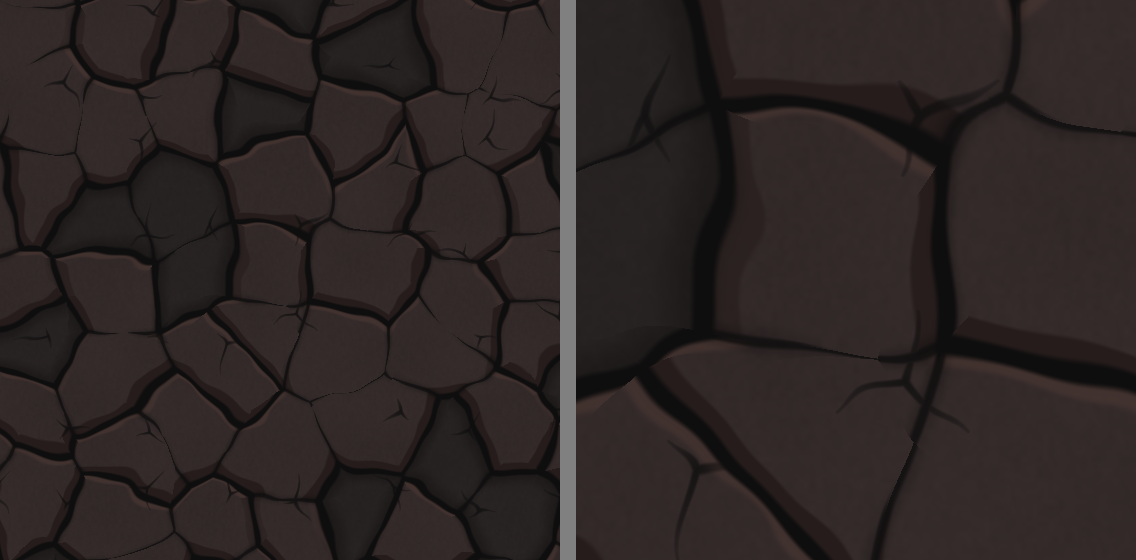
Left, the full canvas; right, a detail of the centre.
Reproduce this texture procedurally as a three.js fragment shader.

```glsl
varying vec2 vUv;

const float CELLS = 7.0;
const float FLOOR_SHARE = 0.25;
const vec3 PLATE = vec3(0.198, 0.162, 0.160);
const vec3 BASIN = vec3(0.152, 0.134, 0.132);
const vec3 RIM_LIGHT = vec3(0.275, 0.208, 0.192);
const vec3 RIM_SHADE = vec3(0.145, 0.108, 0.106);
const vec3 INK = vec3(0.058, 0.054, 0.055);

vec2 hash2(vec2 p) {
  vec3 q = fract(p.xyx * vec3(0.1031, 0.1030, 0.0973));
  q += dot(q, q.yzx + 33.33);
  return fract((q.xx + q.yz) * q.zy);
}

// Layered sines that bend straight borders
vec2 wobble(vec2 p, float freq, float amount) {
  return amount * vec2(sin(freq * p.y + 2.0 * sin(freq * 0.6 * p.x)),
                       sin(freq * 1.1 * p.x + 2.0 * sin(freq * 0.7 * p.y + 1.0)));
}

float valueNoise(vec2 p) {
  vec2 i = floor(p), f = fract(p);
  f = f * f * (3.0 - 2.0 * f);
  float low = mix(hash2(i).x, hash2(i + vec2(1.0, 0.0)).x, f.x);
  float high = mix(hash2(i + vec2(0.0, 1.0)).x, hash2(i + 1.0).x, f.x);
  return mix(low, high, f.y);
}

vec2 site(vec2 cell) {
  return (cell + 0.12 + 0.76 * hash2(cell + 17.0)) / CELLS;
}

// 0 is a sunken basin, 1 and 2 are raised plates; equal neighbours merge
float plateId(vec2 cell) {
  float h = hash2(cell + 71.0).x;
  return step(FLOOR_SHARE, h) + step(0.5 + 0.5 * FLOOR_SHARE, h);
}

float bisector(vec2 p, vec2 own, vec2 other) {
  vec2 span = other - own;
  return dot(0.5 * (own + other) - p, span) / max(length(span), 0.001);
}

// x: distance to plate border, y: distance to inner seam, zw: outward normal
vec4 plates(vec2 p, out float id) {
  vec2 base = floor(p * CELLS), own = vec2(9.0), other = vec2(9.0);
  id = 0.0;
  for (int j = -1; j <= 1; j++)
    for (int i = -1; i <= 1; i++) {
      vec2 cell = base + vec2(float(i), float(j));
      vec2 s = site(cell);
      if (distance(p, s) < distance(p, own)) { own = s; id = plateId(cell); }
    }
  float seam = 1.0;
  for (int j = -2; j <= 2; j++)
    for (int i = -2; i <= 2; i++) {
      vec2 cell = base + vec2(float(i), float(j));
      vec2 s = site(cell);
      if (abs(plateId(cell) - id) > 0.5) {
        if (distance(p, s) < distance(p, other)) other = s;
      } else if (distance(s, own) > 0.001) {
        seam = min(seam, bisector(p, own, s));
      }
    }
  return vec4(bisector(p, own, other), seam, normalize(other - own));
}

float stroke(float d, float width) {
  return 1.0 - smoothstep(width * 0.4, width + 0.0012, d);
}

// Scattered three-armed cracks that taper to their tips
float starCracks(vec2 p, float grid) {
  vec2 base = floor(p * grid);
  float ink = 0.0;
  for (int j = -1; j <= 1; j++)
    for (int i = -1; i <= 1; i++) {
      vec2 cell = base + vec2(float(i), float(j));
      vec2 rnd = hash2(cell + 131.0);
      vec2 d = p - (cell + 0.25 + 0.5 * hash2(cell + 211.0)) / grid;
      for (int k = 0; k < 3; k++) {
        vec2 arm = hash2(cell * 3.0 + float(k) * 37.0 + 5.0);
        float angle = 6.283 * rnd.x + 2.1 * float(k) + arm.x - 0.5;
        float reach = mix(0.016, 0.055, arm.y);
        vec2 dir = vec2(cos(angle), sin(angle));
        float t = clamp(dot(d, dir) / reach, 0.0, 1.0);
        float line = stroke(length(d - dir * reach * t), 0.0027 * (1.0 - t) + 0.0004);
        ink = max(ink, line * (1.0 - 0.65 * t) * step(rnd.y, 0.72));
      }
    }
  return ink;
}

void main() {
  vec2 p = vUv + 3.0;
  vec2 bent = p + wobble(p, 21.0, 0.011) + wobble(p, 67.0, 0.0022);
  float id;
  vec4 field = plates(bent, id);
  float edge = field.x, raised = step(0.5, id);

  // Stone faces with mottling and fine grain
  float mottle = valueNoise(p * 11.0) - 0.5;
  float grain = valueNoise(p * vec2(230.0, 130.0)) + valueNoise(p * 310.0) - 1.0;
  vec3 color = mix(BASIN, PLATE, raised) * (1.0 + 0.07 * mottle + 0.045 * grain);
  color *= mix(0.74, 1.0, smoothstep(0.002, mix(0.036, 0.015, raised), edge));

  // Bevels: lit upper rims, shaded lower and side rims
  float chip = 0.003 * sin(43.0 * p.x + 3.0 * sin(31.0 * p.y));
  float lit = smoothstep(0.15, 0.75, field.w) * raised;
  float shaded = smoothstep(0.2, -0.25, field.w) * raised;
  color = mix(color, RIM_SHADE, shaded * (1.0 - smoothstep(0.017, 0.021, edge + chip)));
  color = mix(color, RIM_LIGHT, 0.8 * lit * (1.0 - smoothstep(0.009, 0.016, edge + chip)));

  // Seams run inward from the borders, stars lie on the faces
  float taper = 1.0 - smoothstep(0.0, 0.085, edge);
  float cracks = stroke(field.y, 0.0035 * taper) * smoothstep(0.0, 0.35, taper);
  float halo = (1.0 - smoothstep(0.0, 0.011, field.y)) * taper;
  cracks = max(cracks, starCracks(p + wobble(p, 75.0, 0.004), 6.6));
  color *= 1.0 - 0.25 * halo;
  color = mix(color, INK, 0.8 * cracks);

  // Heavy outline between plates
  color = mix(color, INK, 1.0 - smoothstep(0.0032, 0.0078, edge + 0.3 * chip));
  gl_FragColor = vec4(color, 1.0);
}
```
